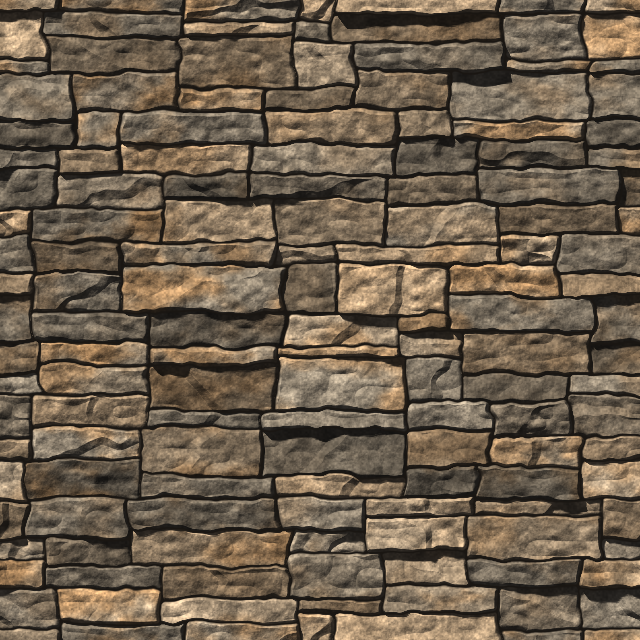
Write a Shadertoy shader that draws this texture.

```glsl
// Stacked ledgestone wall: rough interlocking blocks in low sunlight from the upper left.

#define GRID vec2(6.0, 20.0)      // average stones across and down (even)
#define JITTER 0.74               // variation of stone sizes
#define BEVEL 0.0055              // width of the rounded stone edges
#define JOINT_FLOOR 0.32          // joint height relative to the stones
#define RELIEF 0.021              // variation of stone protrusion
#define GRAIN 0.0016              // depth of the fine surface grain
#define SUN vec3(-0.40, 0.68, 0.62)
#define GREY vec3(0.50, 0.465, 0.41)
#define TAN vec3(0.64, 0.555, 0.45)
#define OCHRE vec3(0.61, 0.47, 0.32)
#define JOINT vec3(0.10, 0.085, 0.07)

float hash(vec2 p) {
    return fract(sin(dot(p, vec2(127.1, 311.7))) * 43758.5453);
}

float noise(vec2 p) {
    vec2 i = floor(p), f = fract(p);
    f = f * f * (3.0 - 2.0 * f);
    return mix(mix(hash(i), hash(i + vec2(1, 0)), f.x),
               mix(hash(i + vec2(0, 1)), hash(i + vec2(1, 1)), f.x), f.y);
}

float fbm(vec2 p) {
    float sum = 0.0, amp = 0.5;
    for (int i = 0; i < 4; i++) {
        sum += amp * noise(p);
        p = mat2(1.6, 1.2, -1.2, 1.6) * p + 7.3;
        amp *= 0.5;
    }
    return sum / 0.9375;
}

// Position of the dividing line inside a grid cell
float divider(vec2 cell) {
    return 0.5 + JITTER * (hash(mod(cell, GRID) + 3.7) - 0.5);
}

// Even cells hold vertical dividers, odd cells horizontal ones; each block surrounds
// a grid vertex. Returns the distance inside the block, its id and local position.
float stone(vec2 uv, out vec2 id, out vec2 local) {
    uv += vec2(0.013, 0.009) * (vec2(noise(uv * 24.0), noise(uv * 19.0 + 40.0)) - 0.5);
    uv += 0.0045 * (vec2(noise(uv * 75.0), noise(uv * 70.0 + 60.0)) - 0.5);
    vec2 p = uv * GRID, cell = floor(p), f = p - cell, v = cell;
    float own = divider(cell);
    if (mod(cell.x + cell.y, 2.0) < 0.5) {
        float side = step(own, f.x);
        v += vec2(side, step(divider(cell + vec2(2.0 * side - 1.0, 0.0)), f.y));
    } else {
        float side = step(own, f.y);
        v += vec2(step(divider(cell + vec2(0.0, 2.0 * side - 1.0)), f.x), side);
    }
    float a = divider(v), b = divider(v - 1.0);
    float c = divider(v - vec2(0, 1)), d = divider(v - vec2(1, 0));
    bool even = mod(v.x + v.y, 2.0) < 0.5;
    vec2 lo = (v - 1.0 + (even ? vec2(b, c) : vec2(d, b))) / GRID;
    vec2 hi = (v + (even ? vec2(a, d) : vec2(c, a))) / GRID;
    id = mod(v, GRID);
    local = uv - 0.5 * (lo + hi);
    float corner = 0.006;
    vec2 q = abs(local) - 0.5 * (hi - lo) + corner;
    return corner - length(max(q, 0.0)) - min(max(q.x, q.y), 0.0);
}

// Stone body: protrusion, tilt, broken facets and lumps, sinking towards the joints
float body(vec2 uv) {
    vec2 id, local;
    float edge = stone(uv, id, local);
    float lump = noise(uv * vec2(26.0, 42.0) + id * 7.0);
    float t = clamp(edge / (BEVEL * (0.45 + 1.1 * lump)), 0.0, 1.0);
    float h = 0.008 + RELIEF * hash(id + 11.0);
    h += dot(local, vec2(0.08, 0.35) * (vec2(hash(id + 21.0), hash(id + 31.0)) - 0.5));
    float angle = 6.2832 * hash(id + 41.0);
    float facet = dot(local, vec2(cos(angle), sin(angle))) - 0.016 + 0.028 * lump;
    h -= step(0.45, hash(id + 51.0)) * 0.6 * clamp(facet, 0.0, 0.014);
    h += 0.009 * abs(lump - 0.5);
    h += 0.0035 * noise(uv * vec2(60.0, 85.0) + id * 3.0);
    return max(h, 0.004) * mix(JOINT_FLOOR, 1.0, t * (2.0 - t));
}

float surface(vec2 uv) {
    return body(uv) + GRAIN * fbm(uv * 140.0);
}

// Soft shadow cast by stones that stand out towards the sun
float sunlight(vec2 uv) {
    vec2 dir = normalize(SUN.xy);
    float rise = SUN.z / length(SUN.xy), start = body(uv), cover = 0.0;
    for (int i = 1; i <= 11; i++) {
        float t = 0.0028 * float(i);
        cover = max(cover, body(uv + dir * t) - start - t * rise);
    }
    return 1.0 - smoothstep(0.0, 0.004, cover);
}

void mainImage(out vec4 fragColor, in vec2 fragCoord) {
    vec2 uv = fragCoord / iResolution.y;
    vec2 id, local;
    float edge = stone(uv, id, local);

    // Stone colour: base tone, rusty patches and mottling
    float patches = fbm(uv * vec2(13.0, 20.0) + id * 5.0);
    vec3 color = mix(GREY, TAN, smoothstep(0.3, 1.0, hash(id + 61.0)));
    color = mix(color, OCHRE, smoothstep(0.38, 0.72, patches) * hash(id + 71.0) * 0.85);
    color *= 0.70 + 0.40 * hash(id + 81.0);
    color *= 0.62 + 0.74 * fbm(uv * 55.0 + id);
    color *= 0.86 + 0.28 * noise(uv * 330.0);

    // Sunlight over the relief, with a weak sky fill
    float e = 0.0012, h = surface(uv);
    vec2 slope = vec2(surface(uv + vec2(e, 0)) - h, surface(uv + vec2(0, e)) - h) / e;
    float diffuse = dot(normalize(vec3(-slope, 1.0)), normalize(SUN));
    diffuse = clamp(diffuse, 0.0, 0.88);
    color *= vec3(0.27, 0.27, 0.28) + vec3(1.22, 1.19, 1.14) * diffuse * sunlight(uv);

    // Dark joints
    color = mix(JOINT, color, smoothstep(0.0, 0.0028, edge));
    fragColor = vec4(clamp(color, 0.0, 1.0), 1.0);
}
```
